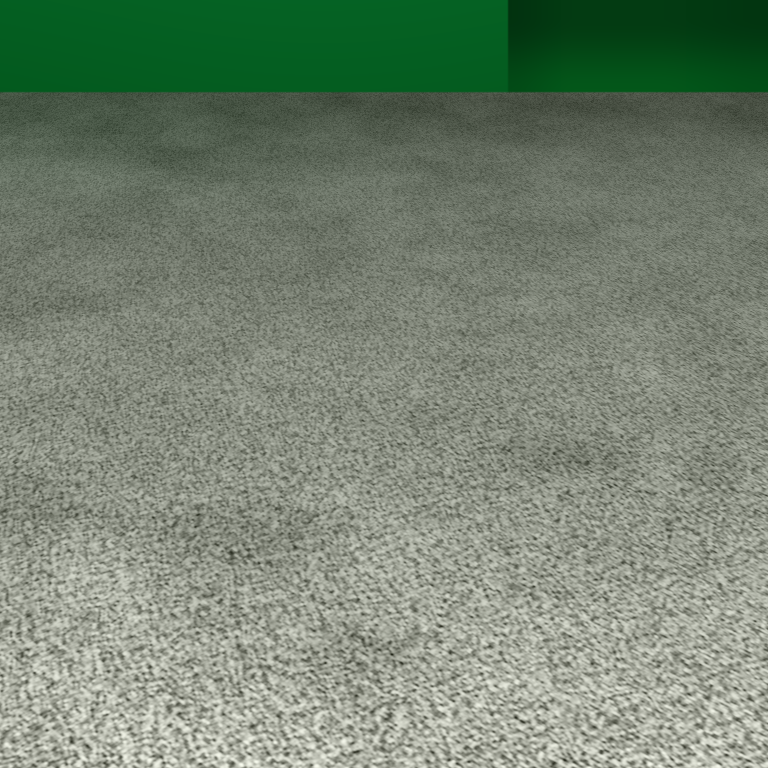
This texture is drawn by a three.js fragment shader. Its source:

```glsl
varying vec2 vUv;

const float HORIZON = 0.880;
const float VANISHING = 1.2;
const float WALL_EDGE = 0.6615;
const float TAU = 6.28319;

float hash(vec2 p) {
  vec3 q = fract(vec3(p.xyx) * 0.1031);
  q += dot(q, q.yzx + 33.33);
  return fract((q.x + q.y) * q.z);
}

float noise(vec2 p) {
  vec2 cell = floor(p);
  vec2 f = fract(p);
  f = f * f * (3.0 - 2.0 * f);
  float low = mix(hash(cell), hash(cell + vec2(1.0, 0.0)), f.x);
  float high = mix(hash(cell + vec2(0.0, 1.0)), hash(cell + vec2(1.0)), f.x);
  return mix(low, high, f.y);
}

float fbm(vec2 p) {
  float sum = 0.0;
  float weight = 0.5;
  for (int i = 0; i < 4; i++) {
    sum += weight * (noise(p) - 0.5);
    p = p * 2.03 + vec2(17.3, 9.1);
    weight *= 0.55;
  }
  return sum;
}

// Soft elliptical stain with a ragged outline
float stain(vec2 p, vec2 center, vec2 radius, float ragged) {
  float d = length((p - center) / radius) + ragged;
  return 1.0 - smoothstep(0.35, 1.25, d);
}

// Short fibres lying along a slanted direction
float fibres(vec2 p, vec2 along, vec2 density) {
  vec2 axis = normalize(along);
  vec2 across = vec2(-axis.y, axis.x);
  vec2 q = vec2(dot(p, axis), dot(p, across)) * density;
  return noise(q + 700.0) - 0.5;
}

// Wavering rows of stitches, broken along their length
float stitches(vec2 p, float rows) {
  float waver = 1.8 * noise(p * rows * 0.35 + 300.0);
  float row = sin(TAU * (rows * (p.y - 0.28 * p.x) + waver));
  float slant = sin(TAU * (rows * (0.62 * p.x + 0.45 * p.y) + 1.3 * waver));
  return 0.5 * row * (0.5 + noise(p * rows + 500.0)) + 0.5 * slant;
}

float stains(vec2 p) {
  float ragged = fbm(p * vec2(14.0, 26.0)) * 1.2;
  float s = stain(p, vec2(0.31, 0.30), vec2(0.15, 0.06), ragged);
  s += stain(p, vec2(0.47, 0.145), vec2(0.09, 0.055), ragged);
  s += 0.8 * stain(p, vec2(0.75, 0.405), vec2(0.10, 0.035), ragged);
  s += 0.9 * stain(p, vec2(0.92, 0.39), vec2(0.05, 0.025), ragged);
  s += 0.7 * stain(p, vec2(0.04, 0.33), vec2(0.08, 0.06), ragged);
  s += 0.6 * stain(p, vec2(0.05, 0.60), vec2(0.12, 0.03), ragged);
  s += 0.5 * stain(p, vec2(0.30, 0.79), vec2(0.14, 0.03), ragged);
  s -= 0.6 * stain(p, vec2(0.13, 0.25), vec2(0.09, 0.06), ragged);
  s -= 0.4 * stain(p, vec2(0.65, 0.19), vec2(0.16, 0.05), ragged);
  return s;
}

vec3 carpet(vec2 p) {
  float depth = clamp(p.y / HORIZON, 0.0, 1.0);
  float nearness = VANISHING - p.y;
  vec2 ground = vec2((p.x - 0.5) / nearness, -log(nearness));

  // Light falls off toward the back
  vec3 color = mix(vec3(0.69, 0.70, 0.65), vec3(0.52, 0.54, 0.49), smoothstep(-0.05, 0.62, depth));
  color = mix(color, vec3(0.41, 0.44, 0.39), smoothstep(0.55, 0.90, depth));
  color = mix(color, vec3(0.29, 0.32, 0.27), smoothstep(0.85, 1.0, depth));

  // Worn patches and broad mottling
  float mottling = fbm(ground * vec2(6.0, 13.0) + 50.0) * 0.09;
  mottling += fbm(p * vec2(16.0, 60.0) + 80.0) * 0.06;
  color += mottling - 0.065 * stains(p);

  // Woven grain, finer and fainter with distance
  float grain = 0.50 * fibres(ground, vec2(1.0, -0.6), vec2(200.0, 360.0));
  grain += 0.28 * fibres(ground, vec2(1.0, 0.3), vec2(230.0, 390.0));
  grain += 0.12 * stitches(ground, 105.0) * (1.0 - smoothstep(0.45, 0.85, depth));
  grain = grain - 0.75 * grain * grain + 0.015;
  color += grain * mix(0.92, 0.16, pow(depth, 0.8));

  // Green light spilling from the wall
  float spill = smoothstep(0.75, 1.0, depth) * (1.0 - smoothstep(0.1, 0.75, p.x));
  return color + spill * vec3(-0.025, 0.004, -0.012);
}

vec3 wall(vec2 p) {
  float height = clamp((p.y - HORIZON) / (1.0 - HORIZON), 0.0, 1.0);

  // Lit panel
  float glow = exp(-pow((p.x - 0.42) * 2.2, 2.0));
  vec3 lit = mix(vec3(0.01, 0.34, 0.11), vec3(0.02, 0.385, 0.14), 0.5 * glow + 0.5 * height);

  // Shaded recess, brighter near the floor
  vec3 shade = mix(vec3(0.01, 0.34, 0.10), vec3(0.01, 0.23, 0.07), smoothstep(0.0, 0.8, height));
  shade *= mix(0.86, 1.0, smoothstep(WALL_EDGE, WALL_EDGE + 0.09, p.x));
  shade *= 1.0 - 0.1 * smoothstep(0.85, 1.0, p.x);
  return mix(lit, shade, smoothstep(WALL_EDGE - 0.0015, WALL_EDGE + 0.0015, p.x));
}

void main() {
  float aboveFloor = smoothstep(HORIZON - 0.0015, HORIZON + 0.0015, vUv.y);
  vec3 color = mix(carpet(vUv), wall(vUv), aboveFloor);
  gl_FragColor = vec4(clamp(color, 0.0, 1.0), 1.0);
}
```
